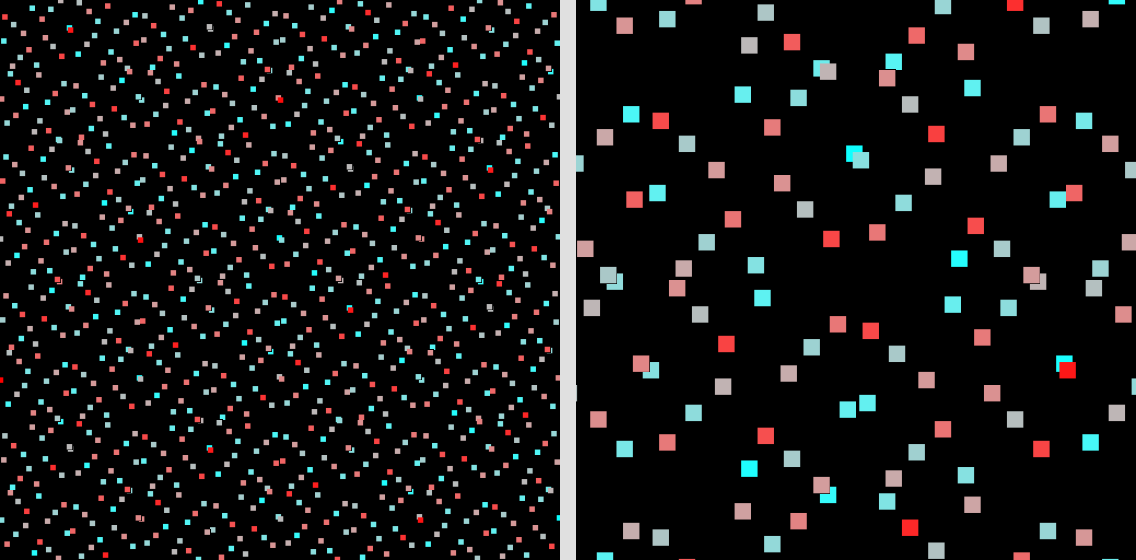
Left: the whole. Right: its middle third, enlarged.
A WebGL 1 fragment shader for this pattern:

```glsl
precision highp float;

uniform vec2 u_resolution;

// Bitwise exclusive or of two ten-bit whole numbers
float xorBits(float a, float b) {
  float result = 0.0;
  float weight = 1.0;
  for (int i = 0; i < 10; i++) {
    result += weight * abs(mod(a, 2.0) - mod(b, 2.0));
    a = floor(a * 0.5);
    b = floor(b * 0.5);
    weight *= 2.0;
  }
  return result;
}

// Sobol point in a column of 1024: x is its row, y its place in the sequence
vec2 sobolPoint(float column) {
  float row = 0.0;
  float order = 0.0;
  for (int i = 0; i < 10; i++) {
    float bit = mod(column, 2.0);
    column = floor(column * 0.5);
    order = order * 2.0 + bit;
    row = xorBits(floor(row * 0.5), mod(row + 512.0 * bit, 1024.0));
  }
  return vec2(xorBits(row, 329.0), order);
}

// Red to cyan, blended in linear light
vec3 sequenceColor(float t) {
  return pow(mix(vec3(1.0, 0.0, 0.0), vec3(0.0, 1.0, 1.0), t), vec3(1.0 / 2.2));
}

void main() {
  // The canvas is 512 cells wide, with two columns of points per cell
  vec2 cell = gl_FragCoord.xy / u_resolution * 512.0;
  vec2 pixelsPerCell = u_resolution / 512.0;
  float firstColumn = 2.0 * floor(cell.x) - 6.0;

  vec3 color = vec3(0.0);
  float topOrder = 1024.0;

  // Each column holds one point, so only nearby columns can reach here
  for (int i = 0; i < 14; i++) {
    float column = firstColumn + float(i);
    if (column < 0.0 || column > 1023.0) continue;

    vec2 point = sobolPoint(column);
    vec2 center = floor(vec2(column, point.x) * 0.5) + 0.5;
    vec2 edge = clamp((2.5 - abs(cell - center)) * pixelsPerCell + 0.5, 0.0, 1.0);
    float cover = edge.x * edge.y;

    // Earlier points lie on top
    if (cover > 0.0 && point.y < topOrder) {
      color = mix(color, sequenceColor(point.y / 1024.0), cover);
      topOrder = point.y;
    }
  }

  gl_FragColor = vec4(color, 1.0);
}
```
